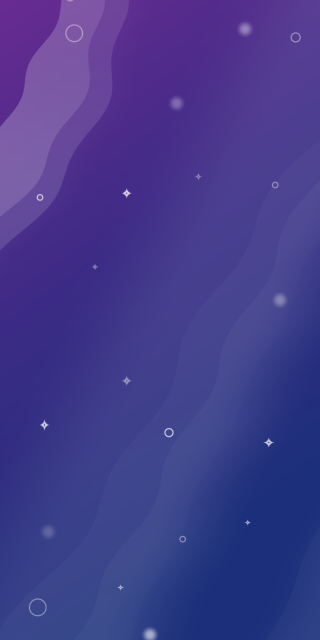
Give the GLSL for this background, as a Shadertoy shader.

```glsl
// Coverage of the region left of an edge, d = signed horizontal distance
float cover(float d, float soft) {
    return 1.0 - smoothstep(-soft, soft, d);
}

vec3 lighten(vec3 color, float amount) {
    return mix(color, vec3(1.0), clamp(amount, 0.0, 1.0));
}

vec3 baseGradient(vec2 p) {
    float t = (0.7 * p.x + 2.0 - p.y) / 2.7;
    vec3 color = mix(vec3(0.41, 0.17, 0.57), vec3(0.235, 0.17, 0.525), clamp(t / 0.38, 0.0, 1.0));
    return mix(color, vec3(0.11, 0.185, 0.48), clamp((t - 0.38) / 0.42, 0.0, 1.0));
}

// Three nested edges of the ribbon in the upper left
float upperRibbon(vec2 p, float aa) {
    float drop = 2.0 - p.y;
    float outer = 0.385 - 0.6 * drop * drop + 0.018 * cos(20.0 * (p.y - 1.68));
    float middle = 0.31 - 0.65 * drop * drop + 0.018 * cos(22.0 * (p.y - 1.71));
    float inner = 0.2 - 0.48 * drop + 0.014 * cos(27.0 * (p.y - 1.92));
    float outside = 1.0 - cover(p.x - inner, aa);
    float light = 0.095 * cover(p.x - outer, aa) + 0.085 * cover(p.x - middle, aa);
    light *= 1.0 + 0.3 * smoothstep(0.1, 0.6, drop);
    return outside * (light + 0.02 * cover(p.x - outer - 0.03, 0.05));
}

// Broad diagonal glow with wavy layers, fading out at its lower right
float lowerRibbon(vec2 p, float aa) {
    float rise = p.y - 0.85;
    float outer = 0.105 + 0.518 * p.y + 0.2 * rise * rise * rise + 0.025 * cos(14.3 * (p.y - 1.2));
    float middle = 0.255 + 0.5 * p.y + 0.06 * rise * rise * rise + 0.02 * cos(17.5 * (p.y - 1.13));
    float last = 0.4 + 0.48 * p.y + 0.012 * cos(18.0 * (p.y - 1.0));
    float glowStart = 0.5 * p.y - 0.2;
    float light = 0.09 * smoothstep(glowStart - 0.13, glowStart + 0.25, p.x);
    light += 0.024 * (1.0 - cover(p.x - outer, aa));
    light += 0.028 * (1.0 - cover(p.x - middle, aa));
    light -= 0.012 * (1.0 - cover(p.x - last, aa));
    return light * cover(p.x - last - 0.05, 0.16);
}

float ring(vec2 p, float radius, float aa) {
    return cover(abs(length(p) - radius) - 0.0018, aa);
}

// Four-pointed star with a hollow centre
float sparkle(vec2 p, float radius, float aa) {
    vec2 q = pow(abs(p) / radius, vec2(0.7));
    float d = (q.x + q.y - 1.0) * radius * 0.6;
    return cover(d, aa) * (1.0 - 0.7 * cover(d + 0.38 * radius, aa));
}

void mainImage(out vec4 fragColor, in vec2 fragCoord) {
    vec2 p = fragCoord / iResolution.x;
    float aa = 0.8 / iResolution.x;

    vec3 color = baseGradient(p);
    color = lighten(color, lowerRibbon(p, aa));
    color = lighten(color, upperRibbon(p, aa));

    // Faint wave in the lower right corner
    float corner = p.x - 0.83 - 0.5 * p.y - 0.012 * sin(16.0 * p.y);
    color = lighten(color, 0.025 * smoothstep(-aa, aa, corner) + 0.06 * smoothstep(-0.08, 0.16, corner));

    // Blurred dots: position, opacity
    vec3 dots[5] = vec3[5](
        vec3(0.766, 1.909, 0.38), vec3(0.552, 1.677, 0.3), vec3(0.875, 1.062, 0.33),
        vec3(0.151, 0.338, 0.2), vec3(0.469, 0.016, 0.58));
    for (int i = 0; i < 5; i++) {
        float r = length(p - dots[i].xy);
        color = lighten(color, dots[i].z * (1.0 - smoothstep(0.004, 0.03, r)));
    }

    // Rings: position, radius, opacity
    vec4 rings[7] = vec4[7](
        vec4(0.232, 1.896, 0.026, 0.42), vec4(0.924, 1.883, 0.014, 0.45),
        vec4(0.125, 1.383, 0.0085, 0.75), vec4(0.86, 1.422, 0.0085, 0.42),
        vec4(0.528, 0.648, 0.0125, 0.75), vec4(0.571, 0.315, 0.0085, 0.45),
        vec4(0.118, 0.102, 0.026, 0.42));
    for (int i = 0; i < 7; i++) {
        color = lighten(color, rings[i].w * ring(p - rings[i].xy, rings[i].z, aa));
    }
    // Ring cut off by the top border
    color = lighten(color, 0.4 * ring(p - vec2(0.219, 2.011), 0.0135, aa));

    // Sparkles: position, radius, opacity
    vec4 sparkles[8] = vec4[8](
        vec4(0.396, 1.396, 0.0145, 0.8), vec4(0.62, 1.448, 0.0095, 0.42),
        vec4(0.297, 1.166, 0.0095, 0.42), vec4(0.396, 0.81, 0.0145, 0.45),
        vec4(0.139, 0.672, 0.0145, 0.75), vec4(0.84, 0.617, 0.0145, 0.75),
        vec4(0.774, 0.367, 0.0075, 0.75), vec4(0.377, 0.164, 0.0075, 0.75));
    for (int i = 0; i < 8; i++) {
        color = lighten(color, sparkles[i].w * sparkle(p - sparkles[i].xy, sparkles[i].z, aa));
    }

    fragColor = vec4(color, 1.0);
}
```
